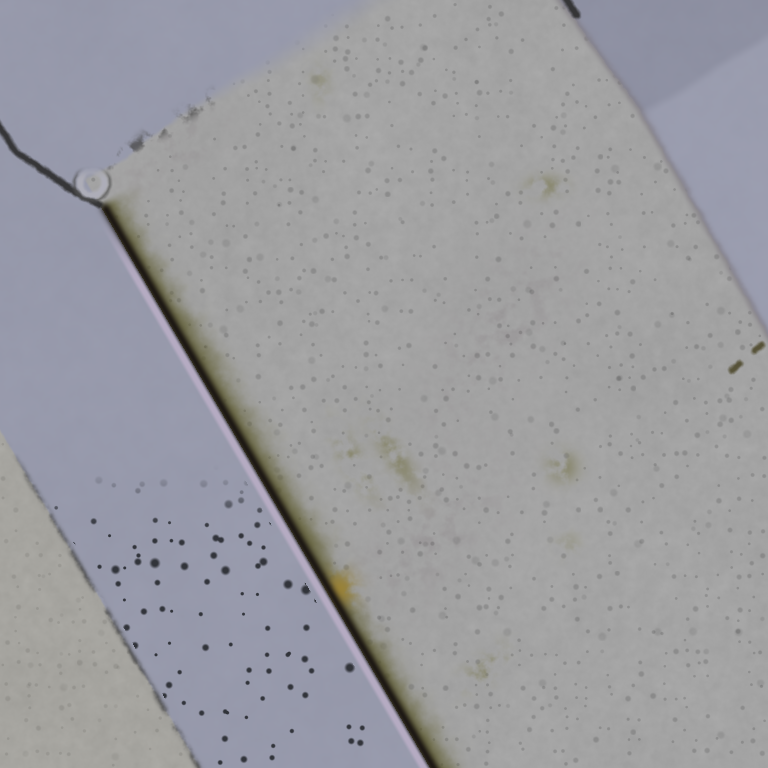
Give the GLSL for this texture, as a Shadertoy shader.

```glsl
vec2 hash2(vec2 p) {
    vec3 q = fract(p.xyx * vec3(0.1031, 0.1030, 0.0973));
    q += dot(q, q.yzx + 33.33);
    return fract((q.xx + q.yz) * q.zy);
}

float gradientNoise(vec2 p) {
    vec2 i = floor(p), f = fract(p), u = f * f * (3.0 - 2.0 * f);
    vec4 c;
    for (int k = 0; k < 4; k++) {
        vec2 o = vec2(k & 1, k >> 1);
        c[k] = dot(hash2(i + o + 80.0) * 2.0 - 1.0, f - o);
    }
    return mix(mix(c.x, c.y, u.x), mix(c.z, c.w, u.x), u.y);
}

float fbm(vec2 p) {
    float sum = 0.0, gain = 0.6;
    for (int k = 0; k < 4; k++) {
        sum += gain * gradientNoise(p);
        p = mat2(1.6, 1.2, -1.2, 1.6) * p + 7.3;
        gain *= 0.5;
    }
    return sum;
}

// Signed distance to a line, positive left of a to b
float sideOf(vec2 p, vec2 a, vec2 b) {
    vec2 d = normalize(b - a);
    return dot(p - a, vec2(-d.y, d.x));
}

float segment(vec2 p, vec2 a, vec2 b) {
    vec2 d = b - a;
    return length(p - a - d * clamp(dot(p - a, d) / dot(d, d), 0.0, 1.0));
}

float band(float d, float width) {
    return 1.0 - smoothstep(width - 0.003, width + 0.003, abs(d));
}

float bell(float x, float width) {
    return exp(-x * x / (width * width));
}

// Round specks, one candidate per cell
float specks(vec2 p, float cells, float keep, float radius) {
    vec2 cell = floor(p * cells), r = hash2(cell + 13.0);
    float d = length(fract(p * cells) - 0.25 - 0.5 * hash2(cell + 57.0)) / cells;
    float size = radius * mix(0.5, 1.1, r.y * r.y);
    return step(r.x, keep) * (1.0 - smoothstep(size * 0.5, size * 1.4, d));
}

// Broken patch along a tilted axis
float stain(vec2 p, vec2 centre, vec2 radius, float angle, float grain) {
    float c = cos(angle), s = sin(angle);
    vec2 q = mat2(c, -s, s, c) * (p - centre) / radius;
    return exp(-dot(q, q)) * smoothstep(-0.1, 0.3, grain);
}

void mainImage(out vec4 fragColor, in vec2 fragCoord) {
    vec2 p = fragCoord / iResolution.xy;
    float soft = max(0.002, 1.0 / iResolution.y);
    float broad = fbm(p * 5.0), grain = fbm(p * 42.0), fine = fbm(p * 100.0);
    vec2 q = p + 0.004 * vec2(grain, fine);

    // Slab layout
    vec2 joint = vec2(0.13, 0.733), grooveEnd = vec2(0.56, 0.0), bend = vec2(0.833, 0.857);
    float groove = sideOf(p, joint, grooveEnd);
    float along = dot(p - joint, normalize(grooveEnd - joint));
    float top = sideOf(q, vec2(0.137, 0.785), vec2(0.482, 1.0));
    float right = max(sideOf(q, vec2(0.729, 1.0), bend), sideOf(q, bend, vec2(1.0, 0.564)));
    float left = sideOf(q, vec2(0.0, 0.44), vec2(0.26, 0.0));
    float topSoft = mix(0.004, 0.024, smoothstep(0.2, 0.4, p.x));
    float slab = smoothstep(-soft, soft, groove)
               * smoothstep(-topSoft, topSoft, -top - 0.035 * broad)
               * smoothstep(-soft, soft, -right);
    float corner = smoothstep(-soft, soft, -left);

    // Cool painted stone and warm bare stone
    vec3 cool = vec3(0.59, 0.60, 0.67) + 0.025 * broad + 0.012 * grain;
    float shade = sideOf(p, vec2(0.846, 0.857), vec2(1.0, 0.954)) + 0.02 * broad;
    cool += step(0.0, right) * mix(0.012, -0.035, smoothstep(-0.008, 0.008, shade));
    vec3 warm = mix(vec3(0.64), vec3(0.65, 0.645, 0.625), corner);
    warm += 0.03 * broad + 0.035 * grain + 0.025 * fine;
    vec3 col = mix(cool, warm, max(slab, corner));

    // Fine pits and dull clouds
    float pits = specks(p, 70.0, 0.28, 0.0035) + 0.6 * specks(p + 0.37, 43.0, 0.15, 0.005);
    col -= max(slab, corner * 0.6) * pits * 0.09;
    float cloud = stain(p, vec2(0.65, 0.57), vec2(0.16, 0.06), 0.95, grain)
                + stain(p, vec2(0.56, 0.30), vec2(0.14, 0.06), 0.7, grain)
                + stain(p, vec2(0.22, 0.80), vec2(0.09, 0.03), 0.56, grain);
    col -= slab * cloud * vec3(0.045, 0.055, 0.05);

    // Moss patches
    float moss = stain(p, vec2(0.46, 0.40), vec2(0.05, 0.016), -1.05, grain)
               + stain(p, vec2(0.515, 0.405), vec2(0.05, 0.014), -1.0, grain + 0.1)
               + stain(p, vec2(0.71, 0.757), vec2(0.024, 0.014), 0.0, grain + 0.15)
               + stain(p, vec2(0.733, 0.392), vec2(0.02), 0.0, grain + 0.15)
               + stain(p, vec2(0.632, 0.13), vec2(0.035, 0.018), 0.7, grain)
               + 0.6 * stain(p, vec2(0.417, 0.893), vec2(0.014, 0.024), 0.0, grain + 0.1)
               + 0.5 * stain(p, vec2(0.74, 0.29), vec2(0.018), 0.0, grain);
    col = mix(col, vec3(0.47, 0.46, 0.30), slab * min(moss * 0.65, 0.75));

    // Groove: mossy bank, dark gap, pale lip
    float run = smoothstep(-0.005, 0.01, along);
    float bank = max(0.027 + 0.018 * (broad + grain), 0.01);
    col = mix(col, vec3(0.36, 0.35, 0.17), run * step(0.0, groove) * bell(groove, bank) * 0.9);
    float gold = stain(p, vec2(0.442, 0.233), vec2(0.022), 0.0, grain + 0.2);
    col = mix(col, vec3(0.60, 0.51, 0.22), gold * slab);
    col = mix(col, vec3(0.10, 0.08, 0.07), run * bell(groove - 0.004, 0.0065) * 0.95);
    float lip = band(groove + 0.007, 0.0045) * smoothstep(0.0, 0.12, along);
    col = mix(col, vec3(0.71, 0.67, 0.76), lip);

    // Worn rims
    float rim = bell(left, 0.004) * smoothstep(-0.25, 0.2, grain) * smoothstep(0.44, 0.34, p.y);
    col = mix(col, vec3(0.28), rim * 0.75);
    col = mix(col, vec3(0.49, 0.47, 0.50), bell(right, 0.005) * 0.55);
    float rough = bell(top, 0.009) * smoothstep(0.0, 0.25, grain) * band(p.x - 0.21, 0.07);
    col = mix(col, vec3(0.30), rough * 0.8);

    // Black holes in the painted strip
    float strip = step(groove, -0.018) * step(0.008, left) * smoothstep(0.40, 0.30, p.y);
    float holes = specks(p, 36.0, 0.32, 0.0055) + specks(p + 0.21, 52.0, 0.14, 0.004);
    col = mix(col, vec3(0.15, 0.16, 0.18), strip * min(holes, 1.0) * 0.9);

    // Crack leading to a chipped ring
    vec2 knee = vec2(0.02, 0.803), foot = vec2(0.098, 0.75);
    float crack = min(segment(q, vec2(-0.01, 0.85), knee),
                      min(segment(q, knee, foot), segment(q, foot, joint)));
    crack = min(crack, segment(q, vec2(0.735, 1.005), vec2(0.75, 0.981)));
    col = mix(col, vec3(0.17), band(crack, 0.0045 + 0.004 * broad) * 0.9);
    float ring = length(q - vec2(0.12, 0.762)), open = smoothstep(0.785, 0.765, p.y);
    col = mix(col, vec3(0.32), band(ring - 0.023, 0.002) * open * 0.7);
    col = mix(col, vec3(0.68, 0.68, 0.72), band(ring - 0.016, 0.004) * open);

    // Mossy chips
    float chips = min(segment(q, vec2(0.953, 0.518), vec2(0.963, 0.526)),
                      segment(q, vec2(0.983, 0.543), vec2(0.992, 0.551)));
    col = mix(col, vec3(0.29, 0.27, 0.15), band(chips, 0.004) * 0.85);

    fragColor = vec4(clamp(col, 0.0, 1.0), 1.0);
}
```
